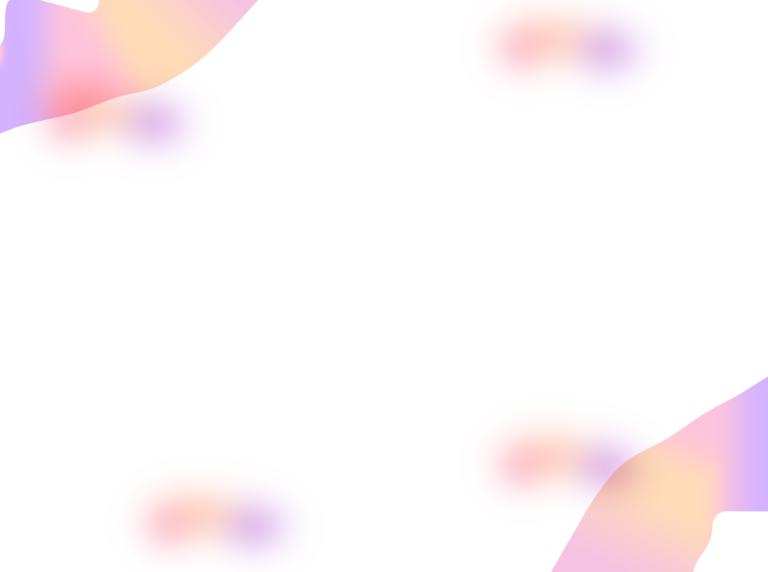
Write a Shadertoy shader that draws this background.

```glsl
const float ASPECT = 1.338;
const vec3 PAPER = vec3(1.0);
const vec3 LILAC = vec3(0.83, 0.70, 1.00);
const vec3 PINK = vec3(1.00, 0.77, 0.86);
const vec3 MAUVE = vec3(0.96, 0.76, 0.89);
const vec3 APRICOT = vec3(1.00, 0.86, 0.72);
const vec3 ROSE = vec3(1.00, 0.66, 0.72);
const vec3 GLOW_PEACH = vec3(1.00, 0.86, 0.80);
const vec3 GLOW_PINK = vec3(0.99, 0.86, 0.92);
const vec3 GLOW_LILAC = vec3(0.90, 0.78, 0.96);

// Bends of the ribbon edges: position along x, change of slope
const float BEND_SOFTNESS = 0.009;
const vec2 TOP_BENDS[6] = vec2[6](
    vec2(0.035, 0.18), vec2(0.131, -0.18), vec2(0.206, 0.20),
    vec2(0.270, -0.38), vec2(0.331, -0.25), vec2(0.371, -0.27));
const vec2 BOTTOM_BENDS[6] = vec2[6](
    vec2(1.031, -0.30), vec2(1.059, -0.45), vec2(1.091, -0.50),
    vec2(1.167, 0.23), vec2(1.223, -0.20), vec2(1.289, 0.11));

// Centres of the soft glows
const vec2 GLOWS[4] = vec2[4](
    vec2(0.993, 0.922), vec2(0.204, 0.794),
    vec2(0.993, 0.192), vec2(0.378, 0.089));

float inside(float dist) {
    return clamp(0.5 - dist / max(fwidth(dist), 1e-5), 0.0, 1.0);
}

// Straight line with a series of softened bends
float bentLine(float x, float start, float slope, vec2 bends[6]) {
    float y = start + slope * x;
    for (int i = 0; i < 6; i++) {
        float t = x - bends[i].x;
        float ramp = max(t, 0.0)
            + BEND_SOFTNESS * log(1.0 + exp(-abs(t) / BEND_SOFTNESS));
        y += bends[i].y * ramp;
    }
    return y;
}

// Intersection of two regions with a rounded corner
float roundCorner(float a, float b, float radius) {
    vec2 q = vec2(a, b) + radius;
    return length(max(q, 0.0)) + min(max(q.x, q.y), 0.0) - radius;
}

float blob(vec2 p, vec2 centre, vec2 radii) {
    vec2 q = (p - centre) / radii;
    return exp(-dot(q, q));
}

vec3 ribbonColour(float pink, float mauve, float lilac) {
    vec3 c = mix(APRICOT, MAUVE, mauve);
    c = mix(c, PINK, pink);
    return mix(c, LILAC, lilac);
}

vec3 addTopRibbon(vec3 base, vec2 p) {
    float depth = 1.0 - p.y;
    float edge = bentLine(p.x, 0.2334, -0.40, TOP_BENDS);
    float notch = roundCorner(p.x - 0.172,
        (depth - 0.27 * (p.x - 0.070)) / 1.036, 0.024);
    float low = min(depth, 0.1);
    float sideEdge = 0.0087 + 0.0078 * exp(-depth / 0.0087)
        - 0.0017 * exp((low - 0.0645) / 0.0087);
    float cover = inside(depth - edge) * (1.0 - inside(notch))
        * (1.0 - inside(p.x - sideEdge));

    float pink = 1.0 - smoothstep(0.105, 0.200, p.x - 0.5 * depth);
    float mauve = smoothstep(0.190, 0.450, p.x - depth);
    float lilac = 1.0 - smoothstep(0.035, 0.125, p.x);
    vec3 c = ribbonColour(pink, mauve, lilac);
    c = mix(c, ROSE, 0.55 * blob(p, vec2(0.135, 0.835), vec2(0.060, 0.050)));
    c = mix(c, PINK, blob(p, vec2(0.0, 0.910), vec2(0.007, 0.022)));
    return mix(base, c, cover);
}

vec3 addBottomRibbon(vec3 base, vec2 p) {
    float edge = bentLine(p.x, -1.680, 1.75, BOTTOM_BENDS);
    float sideEdge = 1.223 + 0.0195 * tanh((p.y - 0.031) / 0.028);
    float notch = roundCorner(sideEdge - p.x, p.y - 0.106, 0.023);
    float cover = inside((p.y - edge) / 1.4) * (1.0 - inside(notch));

    // Signed offset from the slanted apricot ridge
    float ridge = p.y - 0.190 + 0.5 * (p.x - 1.115);
    float pink = max(smoothstep(0.0, 0.110, ridge), smoothstep(1.210, 1.285, p.x));
    float mauve = 1.0 - smoothstep(-0.230, -0.030, ridge);
    float lilac = smoothstep(1.235, 1.335, p.x);
    return mix(base, ribbonColour(pink, mauve, lilac), cover);
}

// Three overlapping tints multiplied over what lies below
vec3 glowTint(vec2 p) {
    vec3 tint = mix(vec3(1.0), GLOW_PEACH,
        blob(p, vec2(-0.031, 0.010), vec2(0.075, 0.051)));
    tint *= mix(vec3(1.0), GLOW_PINK,
        blob(p, vec2(-0.088, -0.009), vec2(0.048, 0.048)));
    return tint * mix(vec3(1.0), GLOW_LILAC,
        blob(p, vec2(0.066, -0.010), vec2(0.057, 0.049)));
}

void mainImage(out vec4 fragColor, in vec2 fragCoord) {
    vec2 p = fragCoord / iResolution.xy * vec2(ASPECT, 1.0);
    vec3 colour = addTopRibbon(PAPER, p);
    colour = addBottomRibbon(colour, p);
    for (int i = 0; i < 4; i++) colour *= glowTint(p - GLOWS[i]);
    fragColor = vec4(colour, 1.0);
}
```
